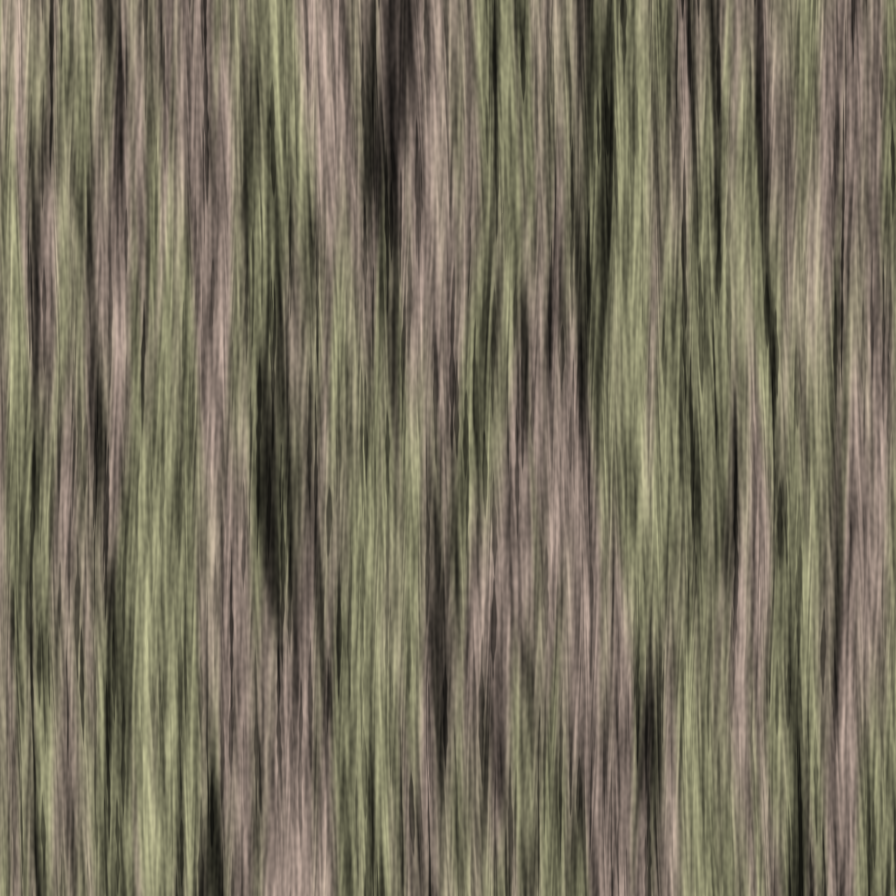
Give the GLSL for this texture, as a Shadertoy shader.

```glsl
// Weathered wood: grey-brown vertical fibres with olive and pinkish bands.
// Stretched gradient noise at four widths makes the grain; tapered dark
// cracks, scattered in jittered columns, gather where the wood is darker.

#define MEAN_TONE 0.455
#define BAND_CONTRAST 0.17
#define STREAK_CONTRAST 0.21
#define FIBRE_CONTRAST 0.22
#define HAIR_CONTRAST 0.19
#define CRACK_DEPTH 0.62
#define CRACK_SHARE 0.42
#define CRACK_WIDTH 0.0021
#define LEAN 0.008
#define OLIVE_TINT vec3(1.035, 1.025, 0.80)
#define PINK_TINT vec3(1.10, 0.975, 0.90)

vec2 hash2(vec2 p) {
    vec3 q = fract(p.xyx * vec3(0.1031, 0.1030, 0.0973));
    q += dot(q, q.yzx + 33.33);
    return fract((q.xx + q.yz) * q.zy);
}

float cornerSlope(vec2 cell, vec2 offset) {
    float angle = 6.28318 * hash2(cell).x;
    return dot(vec2(cos(angle), sin(angle)), offset);
}

float gradientNoise(vec2 p) {
    vec2 i = floor(p), f = p - i;
    vec2 u = f * f * f * (f * (f * 6.0 - 15.0) + 10.0);
    vec2 e = vec2(1.0, 0.0);
    float low = mix(cornerSlope(i, f), cornerSlope(i + e, f - e), u.x);
    float high = mix(cornerSlope(i + e.yx, f - e.yx), cornerSlope(i + 1.0, f - 1.0), u.x);
    return mix(low, high, u.y);
}

// Vertical streaks; the shift along y keeps their ends from lining up in rows
float streaks(vec2 p, vec2 frequency, float seed) {
    vec2 q = p * frequency + seed;
    q.y += 3.0 * gradientNoise(vec2(q.x * 0.43, seed + 0.5));
    return gradientNoise(q);
}

// One layer of tapered cracks: at most one in each cell of a column
float cracks(vec2 p, float columns, float rows, float share, float seed, float pixel) {
    float column = floor(p.x * columns);
    float y = p.y * rows + 17.0 * hash2(vec2(column, seed)).x;
    vec2 cell = vec2(column, floor(y) + seed);
    vec2 place = hash2(cell + 31.0);
    vec2 build = hash2(cell + 57.0);
    float wander = 0.0016 * gradientNoise(vec2(p.y * 14.0, column + 0.5));
    float centre = (column + mix(0.3, 0.7, place.x)) / columns + wander;
    float along = (fract(y) - 0.5) / mix(0.2, 0.48, build.x);
    float taper = max(1.0 - along * along, 0.0);
    float ragged = 1.0 + 0.9 * gradientNoise(vec2(p.y * 45.0, column + 9.3));
    float halfWidth = CRACK_WIDTH * mix(0.4, 1.3, build.y) * taper * ragged;
    float edge = max(0.0012, 0.7 * pixel);
    float line = 1.0 - smoothstep(halfWidth - edge, halfWidth + edge, abs(p.x - centre));
    return line * smoothstep(0.0, 0.35, taper) * step(place.y, share);
}

void mainImage(out vec4 fragColor, in vec2 fragCoord) {
    float pixel = 1.0 / iResolution.y;
    vec2 p = fragCoord * pixel;
    p.x += LEAN * gradientNoise(p * vec2(5.0, 2.6) + 3.7);

    // Grain from broad bands down to single hairs
    float band = streaks(p, vec2(17.0, 1.7), 11.3);
    float streak = streaks(p, vec2(47.0, 3.6), 23.7);
    float fibre = streaks(p, vec2(115.0, 7.0), 41.1);
    float hair = streaks(p, vec2(235.0, 16.0), 67.9);
    float speckle = gradientNoise(p * vec2(250.0, 95.0) + 5.3);
    float tone = MEAN_TONE + BAND_CONTRAST * band + STREAK_CONTRAST * streak
               + FIBRE_CONTRAST * fibre + HAIR_CONTRAST * hair + 0.07 * speckle;

    // Ragged shadows in the hollows of the grain
    float hollow = smoothstep(0.12, 0.55, -(0.7 * band + 0.8 * streak + 0.35 * fibre));
    tone *= 1.0 - 0.42 * hollow;

    // Cracks in three sizes
    float gather = smoothstep(0.35, -0.35, band + 0.5 * streak);
    float crack = 0.0;
    for (int i = 0; i < 3; i++) {
        float n = float(i);
        float layer = cracks(p, 41.0 + 27.0 * n, 2.6 + 1.3 * n, CRACK_SHARE, 101.0 + 40.0 * n, pixel);
        crack = max(crack, layer * (1.0 - 0.15 * n));
    }
    tone *= 1.0 - CRACK_DEPTH * crack * mix(0.35, 1.0, gather);

    // Olive and pinkish bands
    float hue = 0.45 + 1.3 * streaks(p, vec2(13.0, 1.5), 83.2)
              + 0.8 * streaks(p, vec2(52.0, 4.0), 97.6);
    vec3 tint = mix(OLIVE_TINT, PINK_TINT, smoothstep(0.0, 1.0, hue));
    fragColor = vec4(clamp(tone, 0.08, 0.74) * tint, 1.0);
}
```
